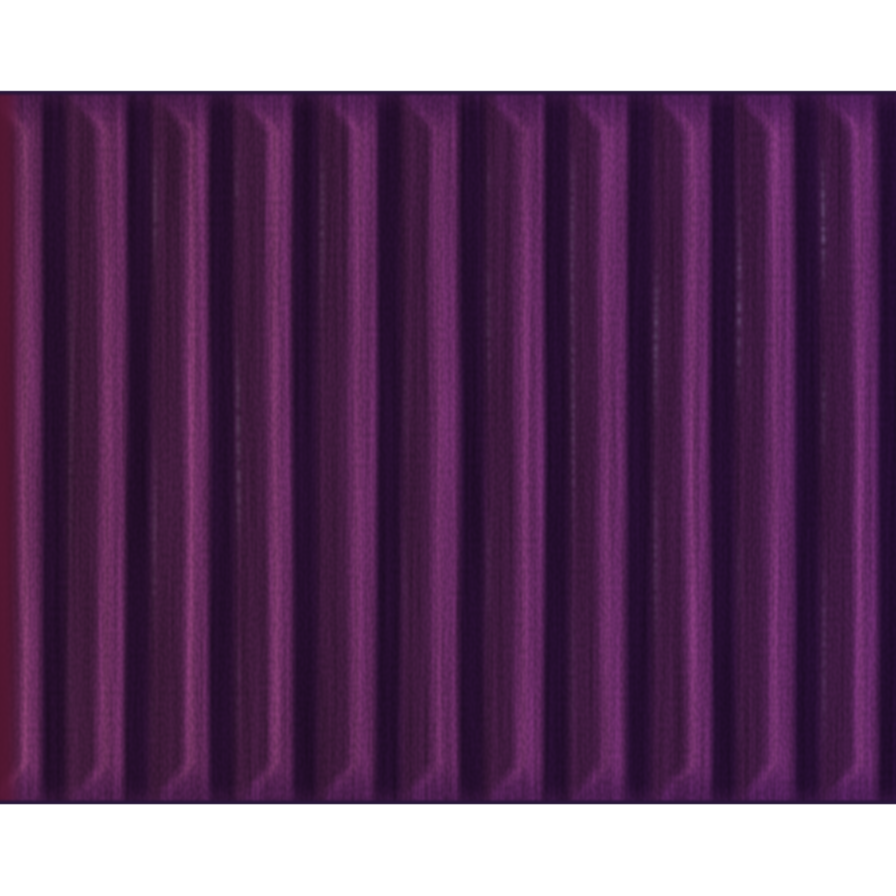
This texture is drawn by a three.js fragment shader. Its source:

```glsl
// A glazed, fluted plum tile on white: eleven upright ridges between dark grooves.
// Each flute is a smooth colour profile across one period, with rounded ends,
// broken glints on the flanks, and gradient-noise streaks and grain in the glaze.

varying vec2 vUv;

const float TILE_BOTTOM = 0.1025;
const float TILE_TOP = 0.8985;
const float EDGE_SOFT = 0.0012;
const float PERIOD = 0.0933;        // width of one flute
const float GROOVE_START = 0.0525;  // left side of the first full groove
const float RIDGE_START = 0.61;     // within one period
const float GLINT_AT = 0.285;       // within one period
const float GLINT_WIDTH = 0.032;
const float CAP_LENGTH = 0.050;     // rounded flute ends
const float STREAK_AMOUNT = 0.22;
const float GRAIN_AMOUNT = 0.16;

const vec3 WHITE = vec3(1.0);
const vec3 GROOVE = vec3(0.145, 0.055, 0.175);
const vec3 FLANK = vec3(0.245, 0.105, 0.235);
const vec3 RIDGE = vec3(0.390, 0.165, 0.365);
const vec3 SHEEN = vec3(0.470, 0.215, 0.410);
const vec3 CAP = vec3(0.310, 0.125, 0.315);
const vec3 GLINT = vec3(0.470, 0.390, 0.500);
const vec3 RED_SIDE = vec3(0.340, 0.080, 0.190);
const vec3 RIM = vec3(0.150, 0.080, 0.220);

float hash(vec2 p) {
  return fract(sin(dot(p, vec2(127.1, 311.7))) * 43758.547);
}

vec2 gradient(vec2 cell) {
  float angle = 6.28318 * hash(cell);
  return vec2(cos(angle), sin(angle));
}

// Gradient noise, about -0.7 to 0.7
float noise(vec2 p) {
  vec2 i = floor(p), f = fract(p);
  vec2 u = f * f * f * (f * (f * 6.0 - 15.0) + 10.0);
  vec2 r = vec2(1.0, 0.0), d = vec2(0.0, 1.0);
  float low = mix(dot(gradient(i), f), dot(gradient(i + r), f - r), u.x);
  float high = mix(dot(gradient(i + d), f - d), dot(gradient(i + 1.0), f - 1.0), u.x);
  return mix(low, high, u.y);
}

float bump(float x, float center, float width) {
  float t = (x - center) / width;
  return exp(-t * t);
}

void main() {
  vec2 uv = vUv;
  float fromEnd = min(uv.y - TILE_BOTTOM, TILE_TOP - uv.y);
  float cap = 1.0 - smoothstep(0.006, CAP_LENGTH, fromEnd);

  // Flute number and position across it, with a slight wander along its length
  float flute = (uv.x - GROOVE_START) / PERIOD;
  flute += 0.035 * noise(vec2(uv.x * 9.0, uv.y * 2.5));
  float id = floor(flute);
  float p = fract(flute);
  float vary = hash(vec2(id, 4.0));

  // Profile: groove, flank, lit ridge, groove
  float start = RIDGE_START + 0.05 * (vary - 0.5) - 0.27 * cap;
  float ridge = smoothstep(start - 0.07, start + 0.08, p);
  vec3 color = mix(GROOVE, FLANK, smoothstep(0.14, 0.33, p));
  color = mix(color, mix(RIDGE, CAP, cap), ridge);
  color += (SHEEN - RIDGE) * bump(p, start + 0.11, 0.05) * (0.5 + 0.6 * vary) * (1.0 - cap);
  color = mix(color, GROOVE, 0.35 * bump(p, 0.20, 0.025));
  color = mix(color, GROOVE, smoothstep(0.87, 1.0, p));
  color = mix(color, CAP, 0.35 * (1.0 - smoothstep(0.0, 0.025, fromEnd)));

  // Glaze: long vertical streaks and fine grain
  float streak = noise(vec2(uv.x * 130.0, uv.y * 3.0)) + 0.5 * noise(vec2(uv.x * 260.0, uv.y * 8.0));
  float grain = noise(uv * vec2(230.0, 170.0));
  color *= 1.0 + STREAK_AMOUNT * streak + GRAIN_AMOUNT * grain;

  // Broken glints, stronger to the right and toward the top
  float breaks = smoothstep(-0.25, 0.3, noise(vec2(id * 3.7 + 0.5, uv.y * 5.0)));
  float sparkle = 0.65 + 0.9 * noise(vec2(id * 5.3, uv.y * 140.0));
  float strength = mix(0.25, 0.75, uv.x) * (0.45 + 0.75 * vary) * mix(0.4, 1.0, smoothstep(0.2, 0.6, uv.y));
  float glint = bump(p, GLINT_AT, GLINT_WIDTH) * breaks * sparkle * strength;
  glint *= smoothstep(0.05, 0.11, fromEnd);
  color = mix(color, GLINT, clamp(glint, 0.0, 1.0));

  // Warm left side, cooler right side
  color = mix(color, RED_SIDE, 0.75 * (1.0 - smoothstep(0.004, 0.028, uv.x)));
  color *= mix(vec3(1.0, 1.0, 0.95), vec3(0.98, 0.95, 1.08), uv.x);

  // Dark rim at both ends, then the white surround
  color = mix(RIM, color, smoothstep(0.001, 0.007, fromEnd));
  float tile = smoothstep(-EDGE_SOFT, EDGE_SOFT, fromEnd);
  gl_FragColor = vec4(mix(WHITE, color, tile), 1.0);
}
```
